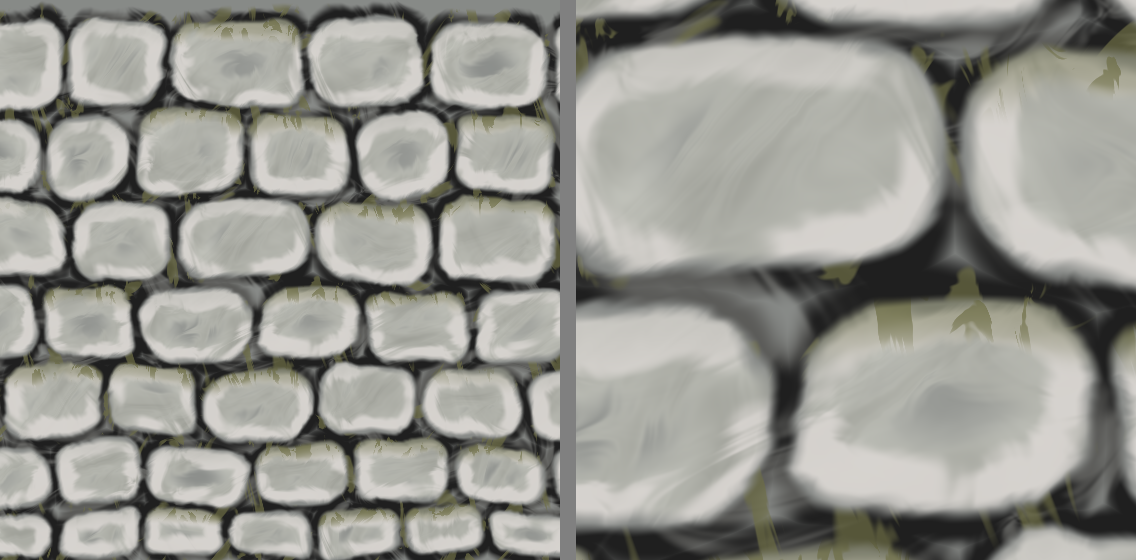
Left, the full canvas; right, a detail of the centre.
Reproduce this texture procedurally as a Shadertoy shader.

```glsl
// Painted dry-stone wall: seven courses of rounded pale stones, dark joints, patches of moss.
#define ROWS 7
#define WALL_TOP 0.967
#define GAP 0.0065
#define RIM_WIDTH 0.027
#define WOBBLE 0.008
#define MOSS_AMOUNT 0.55

const vec3 STONE = vec3(0.70, 0.705, 0.675);
const vec3 PALE  = vec3(0.85, 0.835, 0.82);
const vec3 GREY  = vec3(0.53, 0.54, 0.53);
const vec3 SHADE = vec3(0.36, 0.36, 0.35);
const vec3 DARK  = vec3(0.12, 0.12, 0.12);
const vec3 MOSS  = vec3(0.43, 0.43, 0.27);

// First joint and stone pitch of each course, bottom to top
const float START[ROWS] = float[](0.098, 0.094, 0.007, 0.078, 0.124, 0.072, 0.117);
const float PITCH[ROWS] = float[](0.155, 0.178, 0.186, 0.190, 0.218, 0.185, 0.216);

struct Stone { float d; vec2 q; vec2 halfSize; vec2 id; };

float hash(vec2 p) { return fract(sin(dot(p, vec2(127.1, 311.7))) * 43758.5); }

// Layered, warped sines: soft brush marks, about -1 to 1
float layers(vec2 p) {
    float sum = 0.0, amp = 0.6;
    for (int i = 0; i < 5; i++) {
        p = mat2(0.8, 0.6, -0.6, 0.8) * p + 1.1 * sin(p.yx * 0.7);
        sum += amp * sin(p.x) * cos(p.y);
        p *= 1.6;
        amp *= 0.65;
    }
    return sum;
}

// Courses grow taller towards the top
float courseEdge(int row) { return WALL_TOP * pow(float(row) / float(ROWS), 1.2); }

// Joint position, with the spacing squeezed left of the middle
float jointX(int row, float k) {
    float x = START[row] + k * PITCH[row];
    float squeeze = 0.032 * smoothstep(0.0, 2.0, float(row));
    return x - squeeze * exp(-pow((x - 0.31) / 0.09, 2.0));
}

float roundBox(vec2 q, vec2 halfSize, float r) {
    vec2 e = abs(q) - halfSize + r;
    return length(max(e, 0.0)) + min(max(e.x, e.y), 0.0) - r;
}

// Nearest stone among this course and its neighbours
Stone nearestStone(vec2 p) {
    Stone best = Stone(1.0, vec2(0.0), vec2(1.0), vec2(0.0));
    int course = int(floor(float(ROWS) * pow(max(p.y, 0.0) / WALL_TOP, 1.0 / 1.2)));
    for (int row = max(course - 1, 0); row <= min(course + 1, ROWS - 1); row++) {
        float column = floor((p.x - START[row]) / PITCH[row]);
        for (int i = -1; i <= 1; i++) {
            float k = column + float(i);
            vec2 id = vec2(k, float(row));
            vec2 lo = vec2(jointX(row, k), courseEdge(row));
            vec2 hi = vec2(jointX(row, k + 1.0), courseEdge(row + 1));
            vec2 halfSize = 0.5 * (hi - lo) - GAP;
            vec2 q = p - 0.5 * (lo + hi);
            q.y += 0.008 * (hash(id + 3.0) - 0.5);
            q.x += q.y * 0.16 * (hash(id + 8.0) - 0.5);
            float r = min(halfSize.x, halfSize.y) * mix(0.5, 0.9, hash(id));
            float d = roundBox(q, halfSize, r);
            if (d < best.d) best = Stone(d, q, halfSize, id);
        }
    }
    return best;
}

// Joints: dark strokes near the stones, smudged grey where the gap opens
vec3 mortarColor(vec2 p, float d) {
    float smudge = layers(p * vec2(28.0, 36.0));
    vec3 col = mix(DARK, SHADE, smoothstep(-0.15, 0.6, smudge));
    col = mix(col, GREY, smoothstep(0.007, 0.026, d + 0.007 * smudge));
    float tuft = smoothstep(0.3, 0.6, layers(p * vec2(70.0, 40.0) + 4.0));
    return mix(col, MOSS, 0.7 * tuft * (1.0 - smoothstep(0.015, 0.03, d)));
}

vec3 stoneColor(vec2 p, Stone s) {
    float seed = hash(s.id + 5.0);
    float a = mix(0.3, 1.1, seed);
    vec2 along = mat2(cos(a), -sin(a), sin(a), cos(a)) * s.q;
    float brush = layers(along * vec2(24.0, 60.0) + 40.0 * seed);
    float patchy = layers(p * 32.0 + 9.0);

    // Face with diagonal strokes and a shaded middle
    vec3 col = STONE + 0.05 * brush + 0.025 * patchy;
    float middle = 1.0 - smoothstep(0.1, 0.75, length(s.q / s.halfSize));
    col = mix(col, GREY, middle * smoothstep(-0.1, 0.7, brush) * mix(0.4, 0.95, seed));

    // Broken pale rim, fading to grey at the joint
    float up = smoothstep(0.25, 0.9, s.q.y / s.halfSize.y);
    float rim = smoothstep(-RIM_WIDTH - 0.007, -RIM_WIDTH + 0.007, s.d + 0.012 * patchy);
    col = mix(col, PALE, rim * (0.9 - 0.35 * up) * smoothstep(-0.85, 0.0, patchy));
    col = mix(col, GREY, smoothstep(-0.011, 0.001, s.d + 0.004 * brush));

    // Soft moss wash and ragged tufts under the top edge
    float mossy = smoothstep(1.0 - MOSS_AMOUNT, 1.1 - MOSS_AMOUNT, hash(s.id + 13.0));
    float wash = smoothstep(-0.036, -0.016, s.d + 0.014 * patchy) * up;
    float ragged = layers(p * vec2(105.0, 60.0));
    float tuft = wash * smoothstep(0.1, 0.3, ragged + 0.3 * patchy);
    return mix(col, MOSS, mossy * max(0.38 * wash, 0.8 * tuft));
}

void mainImage(out vec4 fragColor, in vec2 fragCoord) {
    vec2 p = fragCoord / iResolution.xy;
    vec2 bent = p + WOBBLE * vec2(layers(p * 15.0), layers(p * 15.0 + 7.0));
    bent.y += 0.006 * sin(p.x * 13.0 + p.y * 9.0);
    Stone s = nearestStone(bent);
    float joint = smoothstep(-0.004, 0.0045, s.d + 0.003 * layers(p * 24.0 + 2.0));
    vec3 col = mix(stoneColor(p, s), mortarColor(p, s.d), joint);
    fragColor = vec4(clamp(col, 0.0, 1.0), 1.0);
}
```
